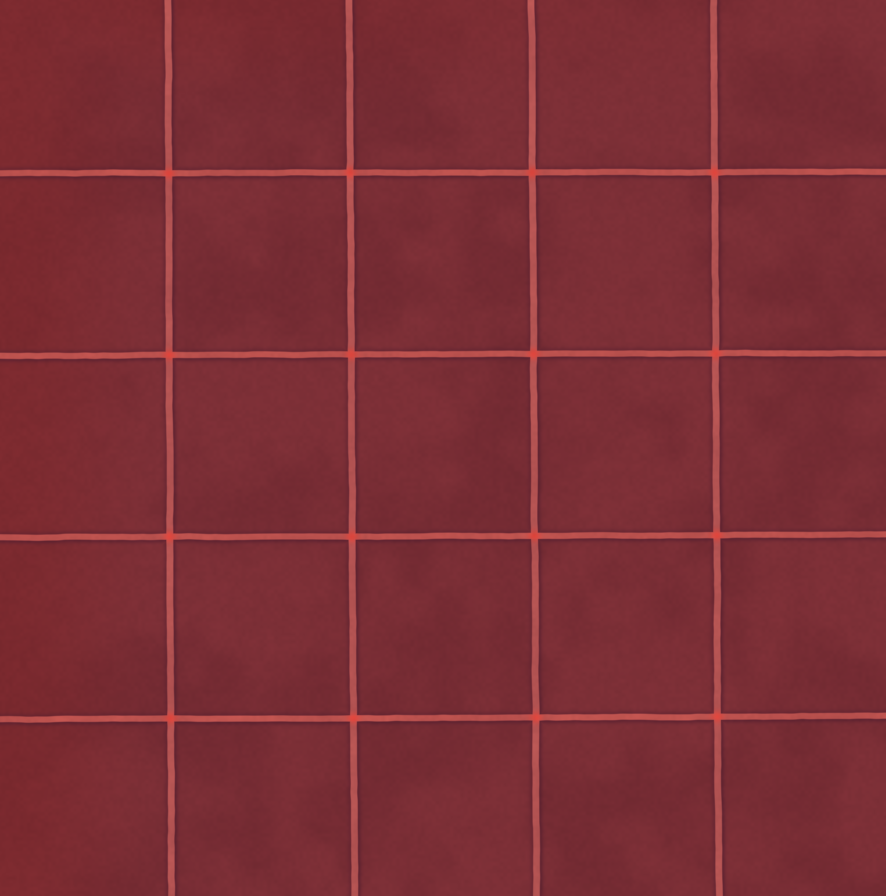
Write a WebGL 2 fragment shader that draws this pattern.

```glsl
#version 300 es
precision highp float;
// Dark red cloth ruled with a thin, slightly uneven coral grid, four lines each way.
uniform vec2 u_resolution;
out vec4 fragColor;

// Lengths are fractions of the canvas height.
const vec2 FIRST_LINE = vec2(0.1895, 0.1990);  // first vertical, first horizontal
const vec2 PITCH = vec2(0.2033, 0.2028);
const float LAST_INDEX = 3.0;
const vec2 HALF_WIDTH = vec2(0.0038, 0.0034);
const vec2 LEAN = vec2(-0.0052, 0.0025);       // mean drift along each line
const float LEAN_SPREAD = 0.005;
const float WOBBLE = 0.0011;
const float EDGE_SOFTNESS = 0.0011;
const float SHADOW_REACH = 0.0050;
const float GRAIN_SCALE = 250.0;
const float GRAIN_AMOUNT = 0.034;

const vec3 CLOTH = vec3(0.490, 0.186, 0.214);
const vec3 CLOTH_DEEP = vec3(0.455, 0.168, 0.198);
const vec3 CLOTH_WARM = vec3(0.490, 0.155, 0.170);
const vec3 SHADOW = vec3(0.345, 0.125, 0.185);
const vec3 LINE_VERTICAL = vec3(0.735, 0.345, 0.335);
const vec3 LINE_HORIZONTAL = vec3(0.765, 0.335, 0.315);
const vec3 CROSSING = vec3(0.875, 0.270, 0.235);

float hash(vec2 p) {
  vec3 q = fract(vec3(p.xyx) * 0.1031);
  q += dot(q, q.yzx + 33.33);
  return fract((q.x + q.y) * q.z);
}

float noise(vec2 p) {
  vec2 cell = floor(p);
  vec2 f = fract(p);
  f = f * f * (3.0 - 2.0 * f);
  float low = mix(hash(cell), hash(cell + vec2(1, 0)), f.x);
  float high = mix(hash(cell + vec2(0, 1)), hash(cell + vec2(1, 1)), f.x);
  return mix(low, high, f.y);
}

// Signed distance across the nearest line of one family.
float lineOffset(float across, float along, float first, float pitch, float lean, float seed) {
  float index = clamp(round((across - first) / pitch), 0.0, LAST_INDEX);
  float drift = lean + LEAN_SPREAD * (hash(vec2(index + 3.0, seed)) - 0.5);
  float wander = noise(vec2(along * 24.0, index * 7.0 + seed)) - 0.5;
  wander += 0.5 * (noise(vec2(along * 95.0, index * 5.0 + seed + 40.0)) - 0.5);
  return across - first - index * pitch - drift * (along - 0.5) - WOBBLE * wander;
}

void main() {
  vec2 p = gl_FragCoord.xy / u_resolution.y;
  vec2 uv = gl_FragCoord.xy / u_resolution;
  float pixel = 1.0 / u_resolution.y;

  vec2 offset = vec2(
    lineOffset(p.x, p.y, FIRST_LINE.x, PITCH.x, LEAN.x, 11.0),
    lineOffset(p.y, p.x, FIRST_LINE.y, PITCH.y, LEAN.y, 29.0));

  // Cloth: broad tone changes, a warmer rim at the upper left, fine grain.
  float blotch = noise(p * 9.0) * 0.6 + noise(p * 28.0 + 17.0) * 0.4;
  vec3 color = mix(CLOTH, CLOTH_DEEP, smoothstep(0.38, 0.80, blotch));
  float rim = max(smoothstep(0.20, 0.0, uv.x), smoothstep(0.86, 1.0, uv.y) * (1.0 - uv.x));
  color = mix(color, CLOTH_WARM, 0.65 * rim);
  float grain = noise(p * GRAIN_SCALE) * 0.6 + noise(p * GRAIN_SCALE * 0.45 + 71.0) * 0.4 - 0.5;

  // Dark halo along the lines, stronger on their right and lower sides.
  vec2 gap = max(abs(offset) - HALF_WIDTH, 0.0);
  vec2 side = mix(vec2(0.45), vec2(0.75), step(vec2(0.0), offset * vec2(1, -1)));
  vec2 halo = side * exp(-gap * gap / (SHADOW_REACH * SHADOW_REACH * 0.5));
  color = mix(color, SHADOW, max(halo.x, halo.y));

  // Soft-edged lines, faded a little in places, redder where they cross.
  float soft = max(EDGE_SOFTNESS, 0.7 * pixel);
  vec2 cover = 1.0 - smoothstep(HALF_WIDTH - soft, HALF_WIDTH + soft, abs(offset));
  vec2 wear = vec2(noise(p * vec2(6.0, 30.0)), noise(p * vec2(30.0, 6.0) + 50.0));
  cover *= 1.0 - 0.16 * wear;
  color = mix(color, LINE_VERTICAL, cover.x);
  color = mix(color, LINE_HORIZONTAL, cover.y);
  float crossing = exp(-dot(offset, offset) / (0.0065 * 0.0065));
  color = mix(color, CROSSING, crossing * max(cover.x, cover.y));

  color *= 1.0 + GRAIN_AMOUNT * 2.0 * grain;
  fragColor = vec4(color, 1.0);
}
```
